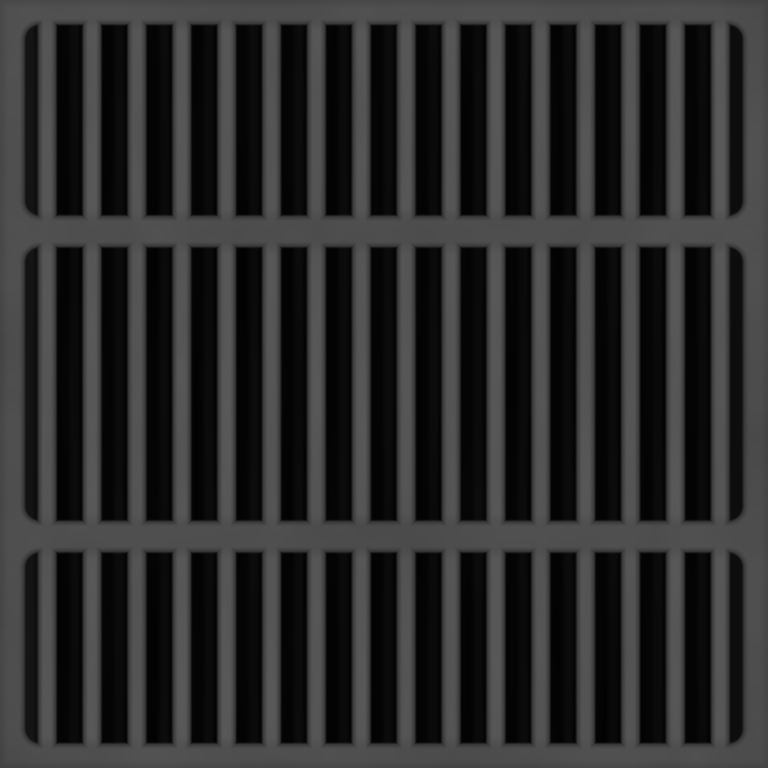
Give the GLSL for this texture, as a Shadertoy shader.

```glsl
// Dark metal ventilation grate: sixteen upright bars behind three rounded windows.
#define BAR_COUNT 16.0
#define BAR_PITCH 0.05843
#define BAR_HALF 0.0124
#define FIRST_BAR 0.0614
#define WINDOW_HALF_WIDTH 0.4673
#define CORNER_RADIUS 0.019
#define EDGE_SOFTNESS 0.0022
#define BEVEL_WIDTH 0.0085
#define FRAME_GREY 0.305
#define BAR_GREY 0.335
#define EDGE_GREY 0.20
#define WEAR 0.05

float hash(vec2 p) {
    p = fract(p * vec2(0.1031, 0.1137));
    p += dot(p, p.yx + 33.33);
    return fract((p.x + p.y) * p.x * 17.0);
}

float valueNoise(vec2 p) {
    vec2 cell = floor(p), f = fract(p);
    f = f * f * (3.0 - 2.0 * f);
    return mix(mix(hash(cell), hash(cell + vec2(1, 0)), f.x),
               mix(hash(cell + vec2(0, 1)), hash(cell + vec2(1, 1)), f.x), f.y);
}

float fbm(vec2 p) {
    float sum = 0.0, weight = 0.5;
    for (int i = 0; i < 4; i++) {
        sum += weight * valueNoise(p);
        p = p * 2.03 + 17.3;
        weight *= 0.5;
    }
    return sum;
}

float roundedBox(vec2 p, vec2 halfSize, float radius) {
    vec2 q = abs(p) - halfSize + radius;
    return length(max(q, 0.0)) + min(max(q.x, q.y), 0.0) - radius;
}

// Signed distance to the nearest of the three stacked windows
float windowDistance(vec2 uv) {
    float nearest = 1.0;
    for (int row = -1; row <= 1; row++) {
        float halfHeight = row == 0 ? 0.1778 : 0.1240;
        vec2 center = vec2(0.5, 0.5 + 0.3436 * float(row));
        nearest = min(nearest, roundedBox(uv - center,
                      vec2(WINDOW_HALF_WIDTH, halfHeight), CORNER_RADIUS));
    }
    return nearest;
}

void mainImage(out vec4 fragColor, in vec2 fragCoord) {
    vec2 uv = fragCoord / iResolution.xy;
    float pixel = 1.0 / min(iResolution.x, iResolution.y);

    // Repeat the bars and cut the openings between them
    float barCoord = (uv.x - FIRST_BAR) / BAR_PITCH;
    float barIndex = floor(barCoord + 0.5);
    float barOffset = (barCoord - barIndex) * BAR_PITCH;
    float window = windowDistance(uv);
    float opening = max(window, BAR_HALF - abs(barOffset));

    // Metal: mottled frame, streaked bars, darkened bevels and outer rim
    float mottling = fbm(uv * 9.0) - 0.47;
    float streaks = fbm(vec2(uv.x * 60.0, uv.y * 7.0 + barIndex * 3.7)) - 0.47;
    float frame = FRAME_GREY + WEAR * mottling;
    float bar = BAR_GREY + WEAR * (0.6 * streaks + 0.4 * mottling)
              + 0.012 * (hash(vec2(barIndex, 5.0)) - 0.5);
    float metal = mix(bar, frame, smoothstep(-0.012, 0.008, window));
    metal = mix(EDGE_GREY, metal, smoothstep(-0.001, BEVEL_WIDTH, opening));
    vec2 rim = min(uv, 1.0 - uv);
    metal -= 0.03 * (1.0 - smoothstep(0.0, 0.012, min(rim.x, rim.y)));

    // Depth: near black, with a faint lighter band right of each slot's middle
    float slotCoord = fract(barCoord);
    float band = smoothstep(0.42, 0.58, slotCoord) * (1.0 - smoothstep(0.66, 0.76, slotCoord));
    float endSlot = step(barCoord, 0.0) + step(BAR_COUNT - 1.0, barCoord);
    float depth = 0.012 + 0.028 * band + 0.035 * endSlot;
    depth += 0.012 * (valueNoise(vec2(uv.x * 90.0, uv.y * 6.0)) - 0.4);

    float softness = max(EDGE_SOFTNESS, pixel);
    float grey = mix(depth, metal, smoothstep(-softness, softness, opening));
    fragColor = vec4(vec3(grey), 1.0);
}
```
